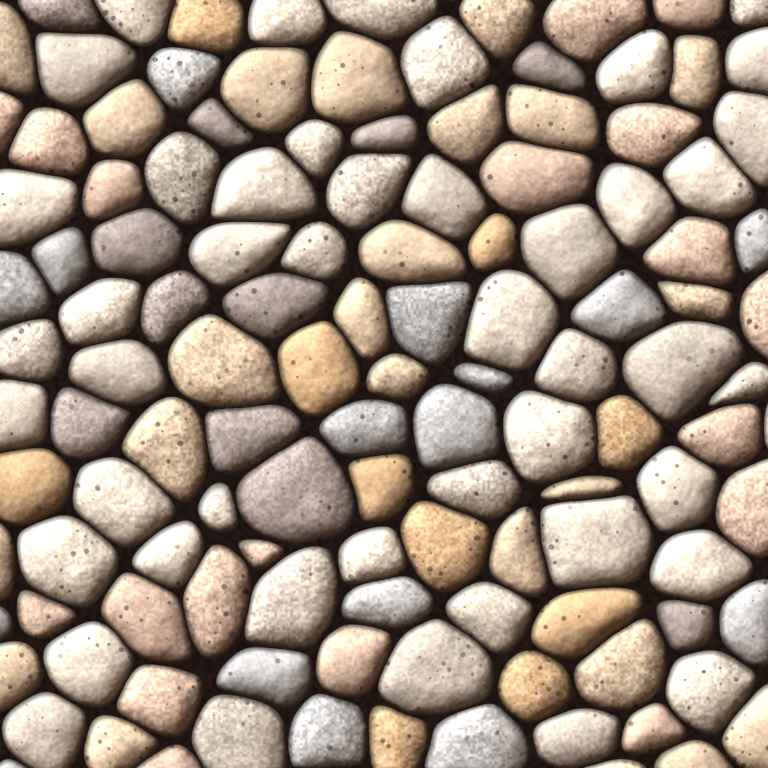
Give the GLSL for this texture, as a three.js fragment shader.

```glsl
// Tightly packed river pebbles lit from the upper left over thin dark gaps.
// A weighted, anisotropic Voronoi diagram gives each stone its outline; a smooth
// minimum of the border distances rounds it and supplies the slope of the dome.

#define GRID vec2(8.7, 12.6)   // stones across and up
#define JITTER 0.66            // scatter of the stone centres, in cells
#define SIZE_SPREAD 0.0043     // variation of stone size
#define STRETCH 0.36           // elongation of single stones
#define ROUNDING 120.0         // higher is more angular
#define GAP 0.0001             // inset of the outlines
#define DOME 0.040             // width of the curved rim
#define EDGE 0.0011            // softness of the outline
#define BUMP 0.17              // strength of surface relief
#define GRAIN 0.36             // strength of fine speckle

varying vec2 vUv;

const vec3 LIGHT = vec3(-0.46, 0.56, 0.69);
const vec3 CREVICE = vec3(0.12, 0.08, 0.07);
const vec3 SHADE = vec3(0.36, 0.29, 0.245);
const vec3 SUN = vec3(1.37, 1.36, 1.35);

vec4 hash4(vec2 p) {
  vec4 q = fract(p.xyxy * vec4(0.1031, 0.1030, 0.0973, 0.1099));
  q += dot(q, q.wzxy + 33.33);
  return fract((q.xxyz + q.yzzw) * q.zywx);
}

float noise(vec2 p) {
  vec2 i = floor(p), f = fract(p);
  f = f * f * (3.0 - 2.0 * f);
  vec2 e = vec2(1.0, 0.0);
  return mix(mix(hash4(i).x, hash4(i + e).x, f.x),
             mix(hash4(i + e.yx).x, hash4(i + e.xx).x, f.x), f.y);
}

float fbm(vec2 p) {
  float sum = 0.0, amp = 0.5;
  for (int i = 0; i < 4; i++) {
    sum += amp * noise(p);
    p = mat2(1.6, 1.2, -1.2, 1.6) * p + 7.3;
    amp *= 0.5;
  }
  return sum;
}

// Scattered round pits, one at most in each cell
float pitMask(vec2 p) {
  vec4 h = hash4(floor(p) + 211.0);
  float radius = 0.28 * h.z * h.z;
  float r = length(fract(p) - mix(vec2(0.3), vec2(0.7), h.xy));
  return smoothstep(radius + 0.1, radius - 0.1, r) * step(0.6, h.w);
}

// Centre of a stone in xy, size weight in z
vec3 stoneSeed(vec2 id) {
  vec4 h = hash4(id + 17.0);
  vec2 stagger = vec2(0.5 * mod(id.y, 2.0), 0.0);
  return vec3((id + 0.5 + stagger + JITTER * (h.xy - 0.5)) / GRID, SIZE_SPREAD * h.z);
}

// Metric that lengthens a stone along its own, mostly level, axis
mat2 stoneMetric(vec2 id) {
  vec4 h = hash4(id + 61.0);
  float a = 2.2 * (h.x - 0.5);
  vec2 s = STRETCH * h.y * vec2(cos(2.0 * a), sin(2.0 * a));
  return mat2(1.0 - s.x, -s.y, -s.y, 1.0 + s.x);
}

vec3 stoneColor(vec2 id) {
  vec4 h = hash4(id + 113.0);
  vec3 c = vec3(0.92, 0.88, 0.82);                            // cream
  c = mix(c, vec3(0.87, 0.78, 0.67), step(0.27, h.x));        // tan
  c = mix(c, vec3(0.84, 0.71, 0.55), step(0.43, h.x));        // ochre
  c = mix(c, vec3(0.86, 0.75, 0.67), step(0.50, h.x));        // rose
  c = mix(c, vec3(0.81, 0.77, 0.72), step(0.62, h.x));        // warm grey
  c = mix(c, vec3(0.74, 0.74, 0.74), step(0.79, h.x));        // slate
  c = mix(c, vec3(0.67, 0.62, 0.60), step(0.90, h.x));        // mauve
  return c * (0.94 + 0.12 * h.y);
}

void main() {
  // Slightly uneven outlines
  vec2 p = vUv + 0.010 * (vec2(noise(vUv * 9.0), noise(vUv * 9.0 + 40.0)) - 0.5)
               + 0.003 * (vec2(noise(vUv * 34.0), noise(vUv * 34.0 + 80.0)) - 0.5);

  // Find the stone that owns this point
  vec2 base = floor(p * GRID), own = base;
  float nearest = 1e5;
  for (int j = -2; j <= 2; j++) for (int i = -2; i <= 2; i++) {
    vec2 id = base + vec2(i, j);
    vec3 seed = stoneSeed(id);
    vec2 q = p - seed.xy;
    float f = dot(q, stoneMetric(id) * q) - seed.z;
    if (f < nearest) { nearest = f; own = id; }
  }

  // Smooth minimum of the border distances, and its gradient
  vec2 center = stoneSeed(own).xy;
  vec2 ownSlope = stoneMetric(own) * (p - center);
  float total = 1e-6;
  vec2 slope = vec2(0.0);
  for (int j = -2; j <= 2; j++) for (int i = -2; i <= 2; i++) {
    vec2 id = base + vec2(i, j);
    if (all(equal(id, own))) continue;
    vec3 seed = stoneSeed(id);
    vec2 q = p - seed.xy;
    vec2 otherSlope = stoneMetric(id) * q;
    float span = max(length(seed.xy - center), 0.01);
    float border = (dot(q, otherSlope) - seed.z - nearest) / (2.0 * span);
    float weight = exp(-ROUNDING * border);
    total += weight;
    slope += weight * (otherSlope - ownSlope) / span;
  }
  float d = -log(total) / ROUNDING;
  slope /= total;

  // Domed surface with dents
  vec4 rnd = hash4(own + 151.0);
  vec2 s = vUv + rnd.xy * 9.0;
  float t = clamp((d - GAP) / DOME, 0.0, 1.0), e = 0.0022;
  float relief = fbm(s * 24.0);
  vec2 dent = vec2(fbm((s + vec2(e, 0.0)) * 24.0), fbm((s + vec2(0.0, e)) * 24.0)) - relief;
  vec3 normal = normalize(vec3(-slope * (1.0 - t) - dent * BUMP / (e * 24.0),
                               sqrt(t * (2.0 - t)) + 0.15));

  // Mottling, speckle and small pits
  float speckle = 0.65 * noise(s * 290.0) + 0.35 * noise(s * 140.0) - 0.5;
  vec2 tilted = mat2(0.8, 0.6, -0.6, 0.8) * s;
  float pits = pitMask(tilted * 75.0) * smoothstep(0.35, 0.65, noise(s * 17.0));
  vec3 albedo = stoneColor(own) * (0.91 + 0.2 * relief);
  albedo *= 1.0 + GRAIN * (0.4 + rnd.z) * speckle - 0.4 * pits;

  // Warm shade, bright sun side, darkened rim
  float lit = clamp(dot(normal, LIGHT), 0.0, 1.0);
  vec3 stone = albedo * mix(SHADE, SUN, lit);
  stone = min(stone, 0.80 + 0.20 * stone);
  stone *= mix(0.52, 1.0, smoothstep(GAP, GAP + 0.007, d));
  vec3 ground = CREVICE * (0.75 + 0.5 * noise(vUv * 190.0));
  gl_FragColor = vec4(mix(ground, stone, smoothstep(GAP - EDGE, GAP + EDGE, d)), 1.0);
}
```
